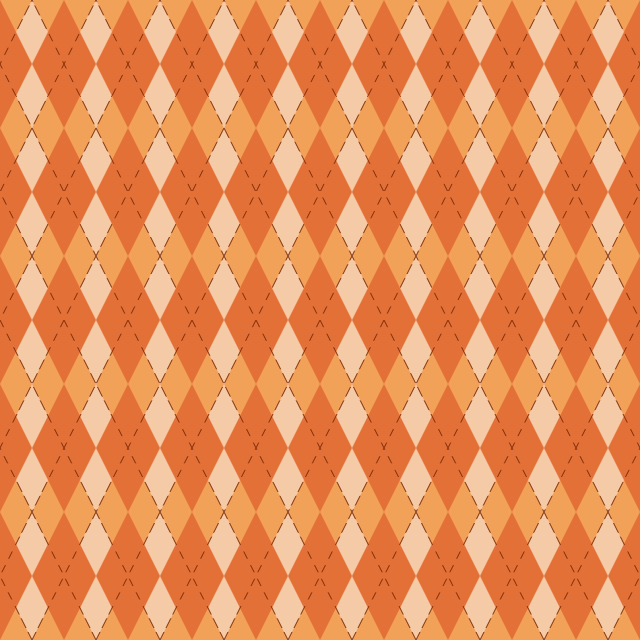
A Shadertoy shader for this pattern:

```glsl
// Orange argyle: tall diamonds with quartered diamonds between, crossed by dashed stitching
#define REPEATS vec2(10.0, 5.0)
#define DASHES 47.0
#define DASH_CENTRE 0.265
#define DASH_FILL 0.53
#define SEAM_FILL 0.72
#define STITCH_WIDTH 0.0014
#define RUST vec3(0.890, 0.440, 0.215)
#define AMBER vec3(0.950, 0.630, 0.345)
#define CREAM vec3(0.960, 0.793, 0.655)
#define THREAD vec3(0.480, 0.170, 0.040)

// Coverage of a shape whose signed distance is negative inside
float cover(float dist, float pixel) {
    return clamp(0.5 - dist / pixel, 0.0, 1.0);
}

// Signed distance to the nearest dash, measured along the stitch line
float dashDistance(float y, float fill) {
    float offset = abs(fract(y * DASHES - DASH_CENTRE + 0.5) - 0.5);
    float lengthPerHeight = length(vec2(REPEATS.y / REPEATS.x, 1.0));
    return (offset - 0.5 * fill) / DASHES * lengthPerHeight;
}

void mainImage(out vec4 fragColor, in vec2 fragCoord) {
    vec2 uv = fragCoord / iResolution.xy;
    float pixel = 1.0 / min(iResolution.x, iResolution.y);
    float down = 0.5 - uv.y;

    // One cell, centred on a large diamond and folded into a quadrant
    vec2 cell = abs(fract(vec2(uv.x, down) * REPEATS + 0.5) - 0.5);
    float toCanvas = 1.0 / length(REPEATS);
    float diamond = (cell.x + cell.y - 0.5) * toCanvas;
    float diagonal = (cell.y - cell.x) * toCanvas;

    // Quartered diamonds under the large ones
    float inside = cover(diamond, pixel);
    vec3 color = mix(AMBER, CREAM, cover(diagonal, pixel));
    color = mix(color, RUST, inside);

    // Stitches run along both diagonals, longer where they follow a seam
    float fill = mix(SEAM_FILL, DASH_FILL, inside);
    float stitch = cover(abs(diagonal) - 0.5 * STITCH_WIDTH, pixel)
                 * cover(dashDistance(down, fill), pixel);
    color = mix(color, THREAD, stitch);

    fragColor = vec4(color, 1.0);
}
```
